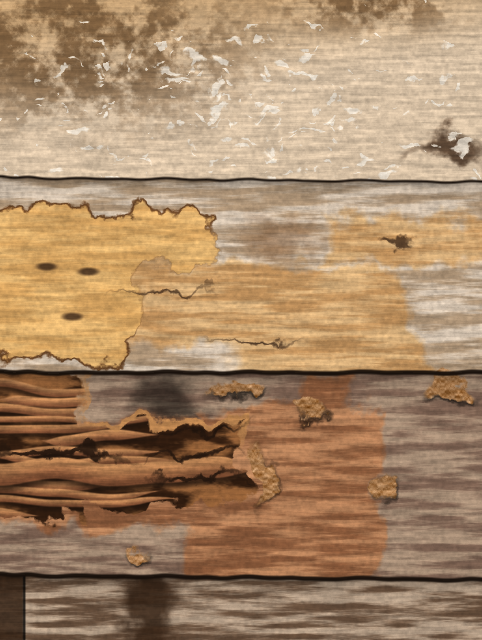
Write a Shadertoy shader that draws this texture.

```glsl
// Four weathered boards with ochre patches, insect-eaten fibres and dried mud.
float hash(vec2 p) {
  vec3 q = fract(p.xyx * .1031);
  q += dot(q, q.yzx + 33.33);
  return fract((q.x + q.y) * q.z);
}
float noise(vec2 p) {
  vec2 i = floor(p), f = fract(p), e = vec2(1, 0);
  f *= f * (3. - 2. * f);
  return mix(mix(hash(i), hash(i + e), f.x), mix(hash(i + e.yx), hash(i + 1.), f.x), f.y);
}
float fbm(vec2 p) {
  float sum = 0., amp = .5;
  for (int i = 0; i < 5; i++) { sum += amp * noise(p); p = p * 2.03 + 17.3; amp *= .5; }
  return sum;
}
// Shapes: centre in xy, half size in zw
float mask(float d, float soft) { return 1. - smoothstep(-soft, soft, d); }
float ellipse(vec2 p, vec4 e) { return (length((p - e.xy) / e.zw) - 1.) * min(e.z, e.w); }
float spot(vec2 p, vec4 e, float soft) { return mask(ellipse(p, e), soft); }
float box(vec2 p, vec4 b) {
  vec2 d = abs(p - b.xy) - b.zw;
  return length(max(d, 0.)) + min(max(d.x, d.y), 0.);
}
vec3 wood(vec2 p, vec3 dark, vec3 light) {
  return mix(dark, light, smoothstep(.3, .66, fbm(p * vec2(1.7, 14))));
}

// In each board p is straight and q has ragged edges
vec3 topBoard(vec2 p, vec2 q) {
  vec3 c = mix(vec3(.76, .62, .45), vec3(.84, .75, .64), smoothstep(.1, 1.5, p.y + .13 * p.x));
  float reach = max(spot(p, vec4(.9, .5, 1.9, .9), .6), spot(p, vec4(4.4, 0, 1.1, .35), .25));
  float blot = .6 * fbm(p * 2.) + .4 * fbm(p * 11.);
  c = mix(c, vec3(.4, .29, .18), .8 * reach * smoothstep(.4, .62, blot));
  vec2 arch = q - vec2(0, .9 * (p.x - 5.3) * (p.x - 5.3));
  c = mix(c, vec3(.27, .19, .13), .85 * spot(arch, vec4(5.38, 1.7, .42, .1), .06));
  // Chalky flecks
  float dense = spot(p, vec4(2.9, 1.45, 2.2, .9), .7);
  for (float i = 1.; i < 4.; i++) {
    vec2 g = q * vec2(3, 6) * (.8 + .4 * i), id = floor(g);
    float d = length(fract(g) - .5) - .4 * hash(id + i);
    c = mix(c, vec3(.94, .9, .84), .8 * mask(d, .1) * step(.99 - .2 * dense, hash(id + 50. * i)));
  }
  return c;
}

vec3 ochreBoard(vec2 p, vec2 q) {
  vec3 c = wood(p, vec3(.66, .56, .45), vec3(.84, .77, .69));
  c = mix(c, vec3(.5, .36, .24), .6 * spot(q, vec4(3.3, 2.85, .4, .2), .15));
  // Faded ochre
  float pale = box(q - vec2(.5 * p.y - 1.9, 0), vec4(3.2, 3.95, 1.7, .75));
  pale = min(pale, box(q, vec4(5, 2.9, 1.1, .25)));
  pale = max(pale, -ellipse(q, vec4(2.2, 4.4, .7, .28)));
  c = mix(c, wood(p, vec3(.73, .54, .33), vec3(.84, .67, .45)), .87 * mask(pale, .08));
  // Bare lobe with a dark rim
  float lobe = min(box(q, vec4(.7, 2.86, 1.75, .22)), box(q, vec4(.2, 3.43, 1.3, .79))) - .13;
  c = mix(c, wood(p, vec3(.8, .61, .36), vec3(.88, .7, .44)), mask(lobe, .02));
  float rim = .35 + .55 * smoothstep(.5, .75, abs(p.y - 3.4));
  c = mix(c, vec3(.36, .22, .11), rim * mask(abs(lobe) - .024 * rim, .022));
  // Knots and splits
  vec2 knots[3] = vec2[](vec2(.56, 3.2), vec2(1.06, 3.26), vec2(.87, 3.8));
  float mark = min(ellipse(q, vec4(1.95, 3.55, .4, .02)), ellipse(q, vec4(3.1, 4.13, .4, .02)));
  mark = min(mark, ellipse(q, vec4(4.75, 2.87, .18, .04)));
  for (int i = 0; i < 3; i++) mark = min(mark, ellipse(p, vec4(knots[i], .12, .045)));
  return mix(c, vec3(.25, .17, .11), .85 * mask(mark, .02));
}

// Splintered fibre, lit above and shadowed below
void slat(inout vec3 c, vec2 p, float y, vec2 span, float t, float id) {
  float d = p.y - y - .14 * (noise(vec2(p.x * 1.5, id * 7.)) - .5);
  float ends = smoothstep(span.x, span.x + .3, p.x) * smoothstep(span.y, span.y - .6, p.x);
  float there = smoothstep(0., .1, ends);
  c = mix(c, vec3(.13, .08, .05), .8 * there * mask(abs(d - .06) - t * ends, .045));
  vec3 lit = mix(vec3(.75, .53, .34), vec3(.46, .28, .18), smoothstep(-t, t, d));
  c = mix(c, lit * (.75 + .5 * fbm(p * vec2(2, 26))), there * mask(abs(d) - t * ends, .014));
}

vec3 eatenBoard(vec2 p, vec2 q) {
  vec3 c = wood(p, vec3(.46, .36, .3), vec3(.65, .55, .46));
  c *= 1. - .5 * spot(q, vec4(2, 4.75, .35, .35), .2);
  float rust = min(box(q, vec4(1.8, 5.65, 2.8, .68)), box(q, vec4(3.45, 6, 1.15, 1.1)));
  rust = min(rust, box(q, vec4(3.9, 4.85, .3, .4)));
  c = mix(c, wood(p, vec3(.52, .33, .21), vec3(.72, .5, .34)), .9 * mask(rust, .06));
  // Hollow full of fibres
  float hollow = min(box(q, vec4(0, 5.3, .95, .95)), box(q, vec4(1, 5.55, 1.95, .5)));
  vec3 pit = mix(vec3(.19, .11, .06), vec3(.58, .38, .22), smoothstep(.38, .62, fbm(p * vec2(2, 5))));
  for (float i = 0.; i < 13.; i++) {
    float x = hash(vec2(i, 5)) * 1.5 - .8, r = hash(vec2(i, 9));
    slat(pit, p, 4.66 + .125 * i, vec2(x, x + 1.2 + 1.9 * r), .07 - .035 * r, i);
  }
  slat(pit, p, 5.66, vec2(-.6, 3.2), .13, 20.);
  c = mix(c, pit, mask(hollow, .02));
  // Crust on the upper lip, then deep gaps
  float lip = smoothstep(5.5, 5.1, p.y) * smoothstep(.8, 1.2, p.x);
  c = mix(c, vec3(.72, .51, .31), lip * mask(abs(hollow - .02) - .045, .02));
  float gap = ellipse(q, vec4(.7, 5.45, .8, .05));
  for (float i = 0.; i < 3.; i++) gap = min(gap, ellipse(q, vec4(2.4, 5.15 + .31 * i, .5, .035)));
  return mix(c, vec3(.13, .08, .05), .9 * mask(gap, .02));
}

vec3 lowBoard(vec2 p, vec2 q) {
  vec3 c = wood(p, vec3(.38, .29, .22), vec3(.71, .62, .53));
  float stain = max(mask(abs(q.x - 1.8) - .28, .15), mask(p.x - .28, .02));
  c = mix(c, vec3(.2, .13, .08), .85 * stain);
  return c * (1. - .8 * mask(abs(p.x - .29) - .015, .015));
}

void mud(inout vec3 c, vec2 p, vec2 q) {
  vec4 clumps[6] = vec4[](vec4(2.9, 4.63, .25, .09), vec4(5.4, 4.65, .35, .1), vec4(3.15, 5.75, .1, .35),
    vec4(3.7, 4.95, .2, .16), vec4(4.67, 5.85, .08, .16), vec4(1.67, 6.64, .12, .08));
  float bump = fbm(p * 16.) - fbm(p * 16. + vec2(0, .5));
  for (int i = 0; i < 6; i++) {
    c *= 1. - .6 * spot(q - vec2(.02, .05), clumps[i], .04);
    c = mix(c, vec3(.64, .46, .29) + .5 * bump, spot(q, clumps[i], .02));
  }
}

void mainImage(out vec4 fragColor, in vec2 fragCoord) {
  vec2 p = vec2(fragCoord.x, iResolution.y - fragCoord.y) * 7.68 / iResolution.y;
  vec2 q = p + .5 * (vec2(fbm(p * 3.6), fbm(p * 3.6 + 40.)) - .48);
  vec3 seams = vec3(2.13 + .009 * p.x, 4.47, 6.9 + .01 * p.x) + .03 * noise(p.xx * 3.) - .015;
  vec3 c = p.y < seams.x ? topBoard(p, q) : p.y < seams.y ? ochreBoard(p, q)
    : p.y < seams.z ? eatenBoard(p, q) : lowBoard(p, q);
  mud(c, p, q);
  // Grain and grit
  c *= 1. + .35 * (fbm(p * vec2(2.5, 30)) - .48) + .25 * (fbm(p * 22.) - .48);
  // Gaps between boards
  for (int i = 0; i < 3; i++) {
    float d = p.y - seams[i];
    c *= 1. - .4 * step(0., d) * exp(-abs(d) * 14.);
    c = mix(c, vec3(.09, .06, .04), .95 * mask(abs(d) - (i == 0 ? .014 : .026), .016));
  }
  fragColor = vec4(clamp(c, 0., 1.), 1);
}
```
